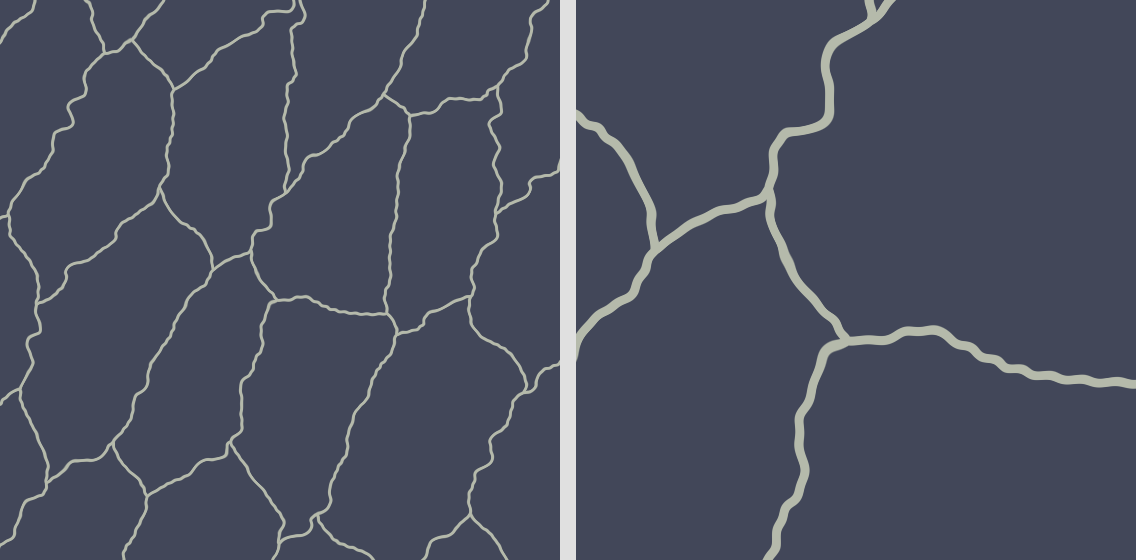
Left: the whole. Right: its middle third, enlarged.
This pattern is drawn by a Shadertoy shader. Its source:

```glsl
// Net of thin pale veins enclosing slanted, elongated cells on dark slate.

const vec3  SLATE = vec3(0.26, 0.28, 0.35);
const vec3  VEIN  = vec3(0.71, 0.73, 0.67);
const vec2  STRAND    = vec2(0.22, 0.30);    // cell step along the long veins
const vec2  CONNECTOR = vec2(0.08, -0.215);  // cell step along the cross veins
const float VEIN_HALF_WIDTH = 0.0027;
const float SEED_JITTER   = 0.58;   // irregularity of the cells
const float BEND_SIZE     = 0.010;  // broad curves
const float WIGGLE_SIZE   = 0.0085; // stair-like waves on the long veins
const float ROUGHNESS     = 0.0007; // fine unevenness
const float S_CURVE       = 0.045;  // swing of the cross veins
const float EDGE_SOFTNESS = 0.65;   // in pixels
const float TAU = 6.2831853;

vec2 hash2(vec2 cell) {
    vec3 h = fract(cell.xyx * vec3(0.1031, 0.1030, 0.0973));
    h += dot(h, h.yzx + 33.33);
    return fract((h.xx + h.yz) * h.zy);
}

// Jittered cell centre; odd rows are shifted by half a cell.
vec2 seedPoint(vec2 cell) {
    vec2 rowShift = vec2(0.5 * mod(cell.y, 2.0), 0.0);
    return cell + rowShift + 0.5 + SEED_JITTER * (hash2(cell + 57.0) - 0.5);
}

// Canvas position to warped lattice position.
vec2 toLattice(vec2 p) {
    vec2 along = normalize(STRAND);
    vec2 across = vec2(along.y, -along.x);

    // Broad bends
    vec2 q = p + BEND_SIZE * vec2(sin(13.0 * p.y + 5.0 * p.x + 1.0),
                                  sin(11.0 * p.x - 7.0 * p.y + 2.0));

    // Layered waves that run along the strands
    float s = dot(p, along), t = dot(p, across);
    float strength = 0.7 + 0.3 * sin(9.0 * s + 14.0 * t);
    float wave = sin(70.0 * s + 3.0 * sin(9.0 * t) + 1.5 * sin(17.0 * s))
               + 0.4 * sin(121.0 * s - 21.0 * t);
    q += across * WIGGLE_SIZE * strength * wave;

    // Fine unevenness
    q += ROUGHNESS * vec2(sin(310.0 * p.y + 4.0 * sin(83.0 * p.x)),
                          sin(290.0 * p.x + 4.0 * sin(91.0 * p.y)));

    // Cross veins swing once between two strands
    vec2 lattice = inverse(mat2(STRAND, CONNECTOR)) * q;
    lattice.x += S_CURVE * sin(TAU * lattice.y);
    return lattice;
}

// Distance to the nearest cell border, in canvas units.
float borderDistance(vec2 p) {
    const float STEP = 0.0005;
    vec2 q = toLattice(p);
    mat2 jacobian = mat2(toLattice(p + vec2(STEP, 0.0)) - q,
                         toLattice(p + vec2(0.0, STEP)) - q) / STEP;
    vec2 base = floor(q);

    // Nearest seed
    vec2 nearest = vec2(9.0);
    for (int j = -2; j <= 2; j++)
    for (int i = -2; i <= 2; i++) {
        vec2 offset = seedPoint(base + vec2(i, j)) - q;
        if (dot(offset, offset) < dot(nearest, nearest)) nearest = offset;
    }

    // Closest bisector, rescaled so that veins keep an even width
    float border = 1.0;
    for (int j = -2; j <= 2; j++)
    for (int i = -2; i <= 2; i++) {
        vec2 offset = seedPoint(base + vec2(i, j)) - q;
        vec2 gap = offset - nearest;
        if (dot(gap, gap) > 1e-5) {
            vec2 normal = normalize(gap);
            float d = dot(0.5 * (offset + nearest), normal);
            border = min(border, d / length(normal * jacobian));
        }
    }
    return border;
}

void mainImage(out vec4 fragColor, in vec2 fragCoord) {
    vec2 p = fragCoord / iResolution.y;
    float soft = EDGE_SOFTNESS / iResolution.y;
    float d = borderDistance(p) - VEIN_HALF_WIDTH;
    float vein = 1.0 - smoothstep(-soft, soft, d);
    fragColor = vec4(mix(SLATE, VEIN, vein), 1.0);
}
```
